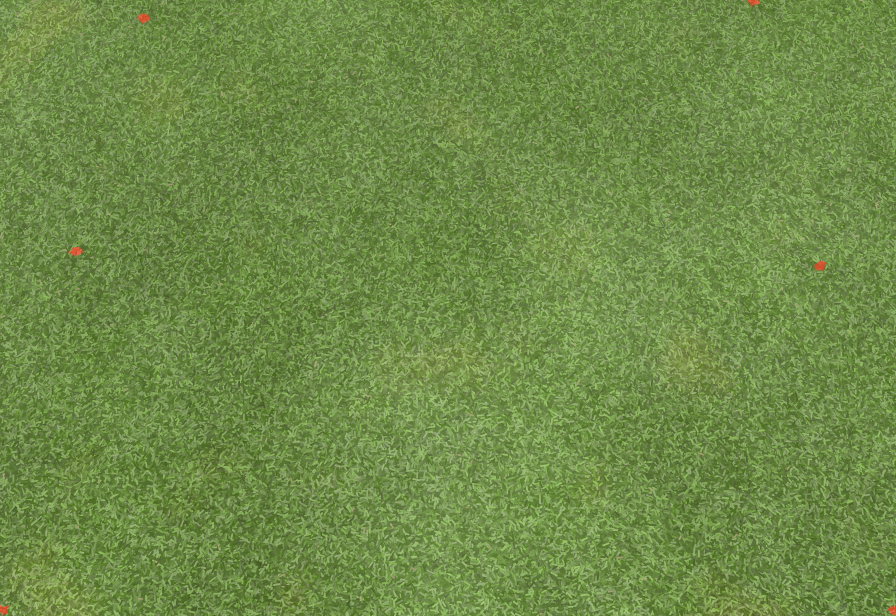
Give the GLSL for this texture, as a Shadertoy shader.

```glsl
// Mown lawn seen at a slant: layers of short, randomly turned blades over dark
// gaps, finer toward the top, tinted by soft noise patches with dry areas.
// Small red paint dots sit in a tapering grid of two columns and three rows.

const vec3 GRASS_MEAN   = vec3(0.446, 0.562, 0.296);
const vec3 LIGHT_AXIS   = vec3(0.066, 0.072, 0.064);  // one step of lightness
const vec3 GREY_AXIS    = vec3(0.004, -0.018, 0.026); // lush to dusty green
const vec3 DRY_TINT     = vec3(0.055, 0.025, 0.005);
const vec3 STRAW        = vec3(0.69, 0.67, 0.47);
const vec3 PAINT        = vec3(0.88, 0.34, 0.21);
const float DENSITY     = 100.0;  // blade cells per canvas height at the bottom
const float TAPER       = 0.35;   // growth of density toward the top
const int LAYERS        = 5;
const float HALF_WIDTH  = 0.15;   // blade size in cells
const float HALF_LENGTH = 0.52;
const float BLADE_RANGE = 2.25;   // spread of blade lightness
const float GAP_TONE    = -1.4;
const float STRAW_SHARE = 0.003;
const float DOT_RADIUS  = 0.0085;

vec3 hash3(vec2 p) {
    vec3 q = fract(p.xyx * vec3(0.1031, 0.1030, 0.0973));
    q += dot(q, q.yxz + 33.33);
    return fract((q.xxy + q.yzz) * q.zyx);
}

float valueNoise(vec2 p) {
    vec2 cell = floor(p), f = fract(p);
    f = f * f * (3.0 - 2.0 * f);
    float low = mix(hash3(cell).x, hash3(cell + vec2(1, 0)).x, f.x);
    float high = mix(hash3(cell + vec2(0, 1)).x, hash3(cell + vec2(1, 1)).x, f.x);
    return mix(low, high, f.y);
}

// Sum of octaves, centred on zero
float fbm(vec2 p) {
    float sum = 0.0, gain = 0.5;
    for (int i = 0; i < 4; i++) {
        sum += gain * (valueNoise(p) - 0.5);
        p = mat2(1.6, 1.2, -1.2, 1.6) * p + 7.3;
        gain *= 0.55;
    }
    return sum;
}

float segmentDistance(vec2 p, vec2 direction, float halfLength) {
    float along = clamp(dot(p, direction), -halfLength, halfLength);
    return length(p - direction * along);
}

// Blades painted over each other: x lightness, y greyness, z straw cover
vec3 bladeField(vec2 p, float pixel) {
    vec3 field = vec3(GAP_TONE, 0.0, 0.0);
    for (int layer = 0; layer < LAYERS; layer++) {
        vec2 q = p + float(layer) * vec2(37.37, 61.73);
        vec2 home = floor(q);
        for (int k = 0; k < 9; k++) {
            vec2 cell = home + vec2(k % 3 - 1, k / 3 - 1);
            vec3 place = hash3(cell + 300.0);
            vec3 look = hash3(cell + 811.0);
            float angle = 3.14159 * place.z;
            float size = HALF_LENGTH * mix(0.45, 1.0, look.z);
            float d = segmentDistance(q - cell - place.xy, vec2(cos(angle), sin(angle)), size);
            float cover = clamp(0.5 + (HALF_WIDTH - d) / pixel, 0.0, 1.0);
            float tone = 0.12 + BLADE_RANGE * (2.0 * look.x - 1.0);
            float straw = step(1.0 - STRAW_SHARE, look.y);
            field = mix(field, vec3(tone, 3.6 * (look.y - 0.5), straw), cover);
        }
    }
    return field;
}

// Ragged dots; row spacing and column spread shrink with distance
float paintDots(vec2 p, float aspect, float pixel) {
    float cover = 0.0;
    float ragged = 0.006 * (valueNoise(p * 190.0 + 50.0) - 0.5);
    for (int i = 0; i < 6; i++) {
        float row = float(i / 2), side = float(i % 2) * 2.0 - 1.0;
        float spread = 0.498 - 0.087 * row + 0.004 * row * row;
        float height = 0.01 + 0.6525 * row - 0.0825 * row * row;
        height += side * 0.014 * (row - 1.0) * step(1.5, row) - side * 0.012 * step(row, 1.0) * row;
        vec2 offset = p - vec2((0.5 + side * spread) * aspect, height);
        float d = length(offset * vec2(0.85, 1.15)) + ragged - DOT_RADIUS;
        cover = max(cover, clamp(0.5 - d / (1.5 * pixel), 0.0, 1.0));
    }
    return cover;
}

void mainImage(out vec4 fragColor, in vec2 fragCoord) {
    vec2 p = fragCoord / iResolution.y;
    float aspect = iResolution.x / iResolution.y;
    float pixel = 1.0 / iResolution.y;

    // Slanted ground plane
    float scale = 1.0 + TAPER * p.y;
    vec2 ground = vec2((p.x - 0.5 * aspect) * scale, p.y + 0.5 * TAPER * p.y * p.y);
    vec3 blades = bladeField(ground * DENSITY, pixel * DENSITY * scale);

    // Broad patches, small clumps and a paler middle
    float patches = fbm(ground * 3.2 + 20.0);
    float clumps = fbm(ground * 26.0 + 90.0);
    vec2 middle = (p - vec2(0.56 * aspect, 0.36)) / vec2(0.38, 0.42);
    float glow = exp(-dot(middle, middle)) - 0.35;
    float dry = smoothstep(0.08, 0.32, fbm(ground * 4.5 + 140.0));

    // Colour from lightness, greyness and dryness
    float tone = blades.x * mix(1.0, 0.82, p.y) + 1.5 * patches + 0.9 * clumps + 0.45 * glow;
    float grey = blades.y + 1.2 * fbm(ground * 5.0 + 60.0);
    vec3 color = GRASS_MEAN + LIGHT_AXIS * tone + GREY_AXIS * grey + DRY_TINT * dry;
    color = mix(color, STRAW, 0.8 * blades.z);
    vec3 paint = PAINT + 0.03 * blades.x;
    color = mix(color, paint, 0.92 * paintDots(p, aspect, pixel));
    fragColor = vec4(clamp(color, 0.0, 1.0), 1.0);
}
```
